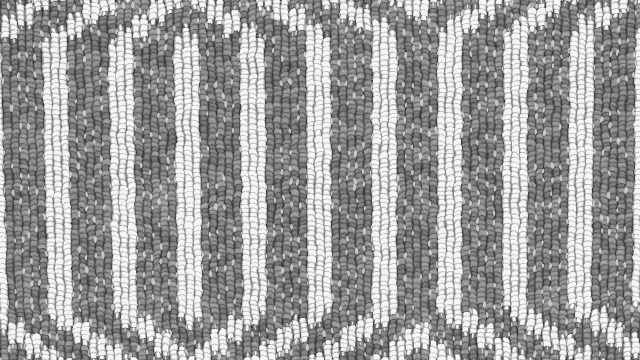
This texture is drawn by a Shadertoy shader. Its source:

```glsl
// Grey loop-pile carpet with nested, interlocking hexagon rings in pale yarn.
// The canvas is split into yarn columns and loop rows; each loop takes its
// colour from a hexagon distance and is shaded as a small rounded bulge.

#define CENTER vec2(0.523, 0.509)  // middle of the left hexagon
#define COLUMN 0.0227              // width of one yarn column
#define ROWS 70.0                  // loops per canvas height
#define RING 8.0                   // columns from one ring to the next
#define HALF_HEX 28.0              // columns from hexagon middle to border
#define SIDE 0.38                  // half length of the straight sides
#define SLOPE 55.0                 // columns moved per height on the diagonals
#define BAND 1.5                   // half width of a pale ring, in columns
#define FLAME 0.028                // unevenness of the diagonal edges
#define PALE_YARN 0.95
#define DARK_YARN 0.50

float hash(vec2 p) {
    vec3 q = fract(p.xyx * 0.1031);
    q += dot(q, q.yzx + 33.33);
    return fract((q.x + q.y) * q.z);
}

vec2 gradient(vec2 cell) {
    float angle = 6.2832 * hash(cell);
    return vec2(cos(angle), sin(angle));
}

float gradientNoise(vec2 p) {
    vec2 i = floor(p), f = p - i;
    vec2 w = f * f * f * (f * (f * 6.0 - 15.0) + 10.0);
    vec2 e = vec2(1.0, 0.0);
    float a = dot(gradient(i), f);
    float b = dot(gradient(i + e), f - e);
    float c = dot(gradient(i + e.yx), f - e.yx);
    float d = dot(gradient(i + 1.0), f - 1.0);
    return mix(mix(a, b, w.x), mix(c, d, w.x), w.y);
}

// Distance, in columns, from the spine of the hexagon repeated along x
float hexagonRow(float column, float y) {
    float x = abs(mod(column + HALF_HEX, 2.0 * HALF_HEX) - HALF_HEX);
    return x + SLOPE * max(0.0, abs(y) - SIDE);
}

// 1 on pale yarn, 0 on dark; diagonal bands end in tapered flames
float paleMask(float column, float across, float y) {
    float rowStep = 2.0 * SIDE + HALF_HEX / SLOPE;
    float flame = mod(column, 2.0) - 0.5 + hash(vec2(column, 4.0)) - 0.5;
    float h = abs(y) + FLAME * 0.6 * flame;
    float d = min(hexagonRow(column, h),
                  hexagonRow(column + HALF_HEX, h - rowStep));
    float ring = abs(mod(d + 0.5 * RING, RING) - 0.5 * RING);
    float diagonal = smoothstep(SIDE - 0.01, SIDE + 0.02, h);
    float slack = BAND - ring + diagonal * (0.7 - 2.4 * abs(across));
    return smoothstep(-0.3, 0.3, slack);
}

// Pale flecks of backing yarn showing in the gaps between columns
float flecks(float u, float y) {
    float gap = floor(u);
    float v = y * ROWS * 0.42 + 9.0 * hash(vec2(gap, 7.0));
    vec2 cell = vec2(gap, floor(v));
    vec2 offset = vec2(u - gap - 0.5, fract(v) - 0.5);
    offset -= (vec2(hash(cell + 11.0), hash(cell + 23.0)) - 0.5) * vec2(0.2, 0.5);
    float size = 0.7 + 0.5 * hash(cell + 37.0);
    float r = length(offset / vec2(0.17, 0.25)) / size;
    return step(hash(cell + 51.0), 0.5) * smoothstep(1.35, 0.65, r);
}

void mainImage(out vec4 fragColor, in vec2 fragCoord) {
    vec2 p = fragCoord / iResolution.y;

    // Slight perspective and wavering of the yarn columns
    float x = 1.16 + (p.x - 1.16) / (1.0 + 0.022 * (p.y - 0.5));
    float u = (x - CENTER.x) / COLUMN;
    u += 0.3 * gradientNoise(p * vec2(14.0, 22.0));
    u += 0.12 * gradientNoise(p * vec2(40.0, 65.0));
    float column = floor(u + 0.5);
    float across = u - column;

    // Slanted, sagging loops with uneven heights
    float lean = hash(vec2(column, floor(p.y * 12.0))) - 0.5;
    float v = p.y * ROWS + 7.0 * hash(vec2(column, 2.0));
    v += lean * across + 1.3 * across * across;
    v += 0.8 * gradientNoise(vec2(column * 3.7, p.y * 24.0));
    float row = floor(v);
    float along = v - row - 0.5;
    float loopHash = hash(vec2(column, row));

    // Yarn colour is chosen once per loop
    float y = p.y - CENTER.y - 0.02 * (p.x - CENTER.x) - along / ROWS;
    float pale = paleMask(column, across, y);

    // Rounded loop, lit from above
    float halfWidth = 0.46 + 0.10 * (loopHash - 0.5);
    float edge = 0.11 + 0.5 * COLUMN / (COLUMN * iResolution.y);
    float body = smoothstep(halfWidth + edge, halfWidth - 2.0 * edge, abs(across));
    float bulge = 1.0 - smoothstep(0.18, 0.56, abs(along + 0.04));
    float shade = mix(0.52, 0.76, body) + 0.34 * body * bulge + 0.10 * along;

    // Wear: tone from loop to loop, fibres, and broad unevenness
    float tone = mix(DARK_YARN, PALE_YARN, pale);
    tone *= mix(0.85 + 0.30 * loopHash, 0.95 + 0.10 * loopHash, pale);
    float fibres = 0.10 * gradientNoise(vec2(u * 3.0 + v, v * 2.0));
    float broad = 0.06 * gradientNoise(p * 3.0 + 5.0);
    float grey = tone * (shade + broad) + fibres;

    grey = mix(grey, 0.86, 0.85 * (1.0 - pale) * flecks(u, p.y));
    fragColor = vec4(vec3(clamp(grey, 0.12, 0.96)), 1.0);
}
```
